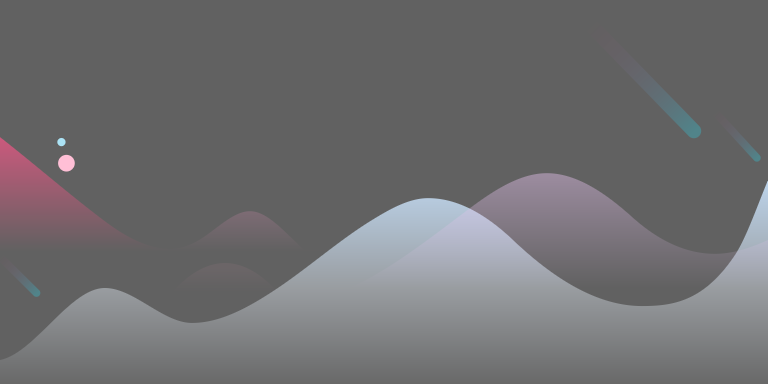
A WebGL 1 fragment shader for this background:

```glsl
precision highp float;
// Layered translucent hills on flat grey, with two dots and three fading streaks.
// Each ridge is a chain of cubic Hermite spans between knots (x, height, slope);
// vertical gradients tint the fills. Units: canvas heights, origin at lower left.
uniform vec2 u_resolution;

// Replaces height h with the span from knot a to knot b once x has passed a.
float bend(float h, float x, vec3 a, vec3 b) {
  float w = b.x - a.x;
  float t = clamp((x - a.x) / w, 0.0, 1.0);
  float u = 1.0 - t;
  float curve = mix(a.y, b.y, t * t * (3.0 - 2.0 * t)) + w * t * u * (a.z * u - b.z * t);
  return x < a.x ? h : curve;
}

float frontRidge(float x) {
  vec3 foot = vec3(0.5, 0.159, 0.0), rise = vec3(0.716, 0.245, 0.66);
  vec3 shoulder = vec3(0.964, 0.424, 0.62), peak = vec3(1.115, 0.484, 0.0);
  vec3 fall = vec3(1.336, 0.375, -0.95), valley = vec3(1.672, 0.203, 0.0);
  vec3 climb = vec3(1.914, 0.336, 1.5), knoll = vec3(0.273, 0.25, 0.0);
  float h = bend(0.0625, x, vec3(0.0, 0.0625, 0.2), knoll);
  h = bend(h, x, knoll, foot);
  h = bend(h, x, foot, rise);
  h = bend(h, x, rise, shoulder);
  h = bend(h, x, shoulder, peak);
  h = bend(h, x, peak, fall);
  h = bend(h, x, fall, valley);
  h = bend(h, x, valley, climb);
  return bend(h, x, climb, vec3(2.0, 0.531, 2.4));
}

float mauveRidge(float x) {
  vec3 rise = vec3(1.224, 0.458, 0.75), peak = vec3(1.424, 0.549, 0.0);
  vec3 fall = vec3(1.646, 0.435, -0.9), valley = vec3(1.862, 0.339, 0.0);
  float h = bend(0.25, x, vec3(0.911, 0.25, 0.45), rise);
  h = bend(h, x, rise, peak);
  h = bend(h, x, peak, fall);
  h = bend(h, x, fall, valley);
  return bend(h, x, valley, vec3(2.0, 0.375, 0.45));
}

float pinkRidge(float x) {
  vec3 slope = vec3(0.273, 0.424, -0.75), valley = vec3(0.443, 0.352, 0.0);
  vec3 rise = vec3(0.534, 0.385, 0.7), peak = vec3(0.651, 0.45, 0.0);
  float h = bend(0.643, x, vec3(0.0, 0.643, -0.78), slope);
  h = bend(h, x, slope, valley);
  h = bend(h, x, valley, rise);
  h = bend(h, x, rise, peak);
  return bend(h, x, peak, vec3(0.792, 0.349, -0.9));
}

// Antialiased coverage below a ridge, using its heights here and one pixel on.
float below(float y, float h, float next, float px) {
  float steep = (next - h) / px;
  return clamp((h - y) / (px * sqrt(1.0 + steep * steep)) + 0.5, 0.0, 1.0);
}

float disc(vec2 p, vec2 center, float radius, float px) {
  return clamp((radius - length(p - center)) / px + 0.5, 0.0, 1.0);
}

// Round-ended streak, clear at the tail and teal at the head.
vec3 streak(vec3 base, vec2 p, vec2 tail, vec2 head, float radius, float px) {
  vec2 axis = head - tail;
  float t = clamp(dot(p - tail, axis) / dot(axis, axis), 0.0, 1.0);
  vec3 tint = mix(vec3(0.52, 0.33, 0.42), vec3(0.30, 0.55, 0.58), t);
  return mix(base, tint, 0.8 * t * disc(p, tail + axis * t, radius, px));
}

void main() {
  float px = 1.0 / u_resolution.y;
  vec2 p = gl_FragCoord.xy * px;
  p.x *= 2.0 * u_resolution.y / u_resolution.x;
  vec3 color = vec3(0.38);

  // Streaks
  color = streak(color, p, vec2(1.536, 0.937), vec2(1.807, 0.659), 0.019, px);
  color = streak(color, p, vec2(1.862, 0.708), vec2(1.971, 0.589), 0.010, px);
  color = streak(color, p, vec2(0.0, 0.331), vec2(0.095, 0.237), 0.010, px);

  // Pink slope, its paler hump and a faint mound below
  float cover = below(p.y, pinkRidge(p.x), pinkRidge(p.x + px), px);
  vec3 pink = mix(vec3(0.80, 0.35, 0.49), vec3(0.70, 0.50, 0.60), smoothstep(0.35, 0.5, p.x));
  color = mix(color, pink, cover * clamp((p.y - 0.345) / 0.3, 0.0, 1.0));
  float off = p.x - 0.586;
  cover = below(p.y, 0.315 - 4.0 * off * off, 0.315 - 4.0 * (off + px) * (off + px), px);
  color = mix(color, vec3(0.62, 0.48, 0.53), cover * 0.17 * smoothstep(0.23, 0.315, p.y));

  // Pale blue front hills, sinking to grey
  cover = below(p.y, frontRidge(p.x), frontRidge(p.x + px), px);
  vec3 mist = mix(vec3(0.41), vec3(0.60, 0.615, 0.63), clamp(p.y / 0.25, 0.0, 1.0));
  mist = mix(mist, vec3(0.74, 0.83, 0.92), clamp((p.y - 0.25) / 0.28, 0.0, 1.0));
  color = mix(color, mist, cover);

  // Translucent mauve hill
  cover = below(p.y, mauveRidge(p.x), mauveRidge(p.x + px), px);
  color = mix(color, vec3(0.90, 0.76, 0.93), cover * 0.45 * clamp((p.y - 0.25) / 0.3, 0.0, 1.0));

  // Dots
  color = mix(color, vec3(0.67, 0.89, 0.96), disc(p, vec2(0.160, 0.630), 0.0107, px));
  color = mix(color, vec3(1.0, 0.75, 0.84), disc(p, vec2(0.173, 0.575), 0.0217, px));
  gl_FragColor = vec4(color, 1.0);
}
```
